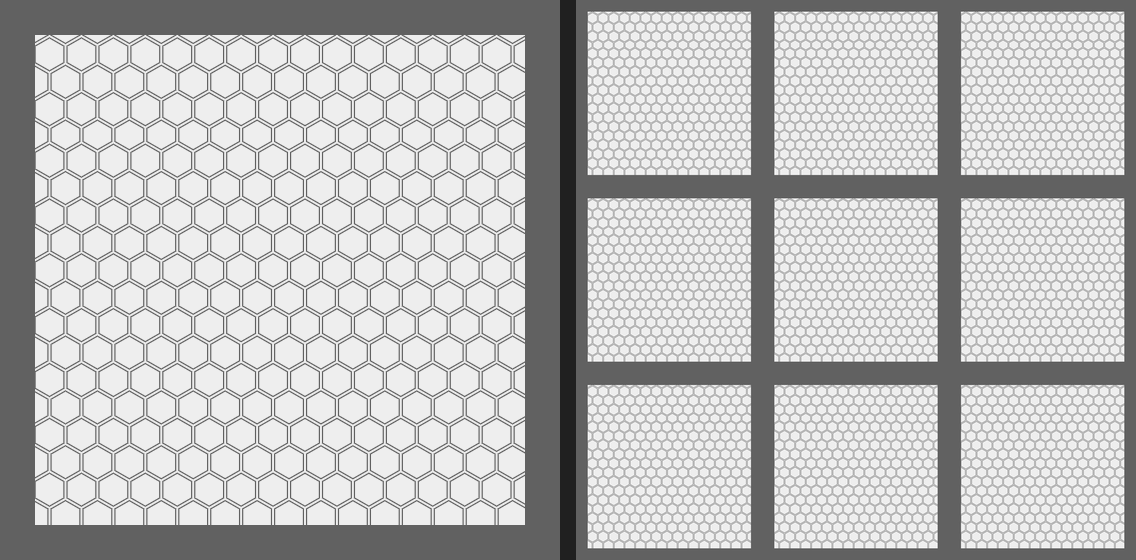
Left: one tile. Right: repeated 3 by 3.
This pattern is drawn by a three.js fragment shader. Its source:

```glsl
// Framed panel of outlined hexagons in offset rows, one row slightly shortened.
#define FRAME_WIDTH 0.0625
#define COLUMN_PITCH 0.05703
#define ROW_PITCH 0.04896
#define GRID_ORIGIN vec2(0.1169, 0.0766)
#define HEX_RADIUS 0.451
#define LINE_WIDTH 0.0021
#define SHORT_ROW_Y 0.7586
#define SHORT_ROW_LOSS 0.006
#define PAPER_COLOR vec3(0.932)
#define LINE_COLOR vec3(0.375)
#define FRAME_COLOR vec3(0.38)

varying vec2 vUv;

const float SQRT3 = 1.7320508;

// Share of a pixel lying where the signed distance is negative.
float coverage(float dist, float pixel) {
  return clamp(0.5 - dist / pixel, 0.0, 1.0);
}

// Offset from the nearest centre of a hexagonal lattice with unit column pitch.
vec2 hexOffset(vec2 p) {
  vec2 period = vec2(1.0, SQRT3);
  vec2 even = mod(p + 0.5 * period, period) - 0.5 * period;
  vec2 odd = mod(p, period) - 0.5 * period;
  return dot(even, even) < dot(odd, odd) ? even : odd;
}

// Apothem of the upright hexagon passing through an offset.
float hexApothem(vec2 offset) {
  offset = abs(offset);
  return max(offset.x, dot(offset, vec2(0.5, 0.5 * SQRT3)));
}

float hexLines(vec2 uv, float pixel) {
  // Skipping a strip shortens the vertical sides of a single row.
  uv.y += SHORT_ROW_LOSS * step(SHORT_ROW_Y, uv.y);
  vec2 lattice = (uv - GRID_ORIGIN) / vec2(COLUMN_PITCH, ROW_PITCH);
  lattice.y *= 0.5 * SQRT3;
  float dist = (hexApothem(hexOffset(lattice)) - HEX_RADIUS) * COLUMN_PITCH;
  return coverage(dist - 0.5 * LINE_WIDTH, pixel)
       - coverage(dist + 0.5 * LINE_WIDTH, pixel);
}

void main() {
  float pixel = max(fwidth(vUv.x), 1e-5);
  vec3 color = mix(PAPER_COLOR, LINE_COLOR, hexLines(vUv, pixel));

  // The solid frame closes all four edges.
  vec2 fromCentre = abs(vUv - 0.5);
  float panelDist = max(fromCentre.x, fromCentre.y) - (0.5 - FRAME_WIDTH);
  color = mix(FRAME_COLOR, color, coverage(panelDist, pixel));

  gl_FragColor = vec4(color, 1.0);
}
```
